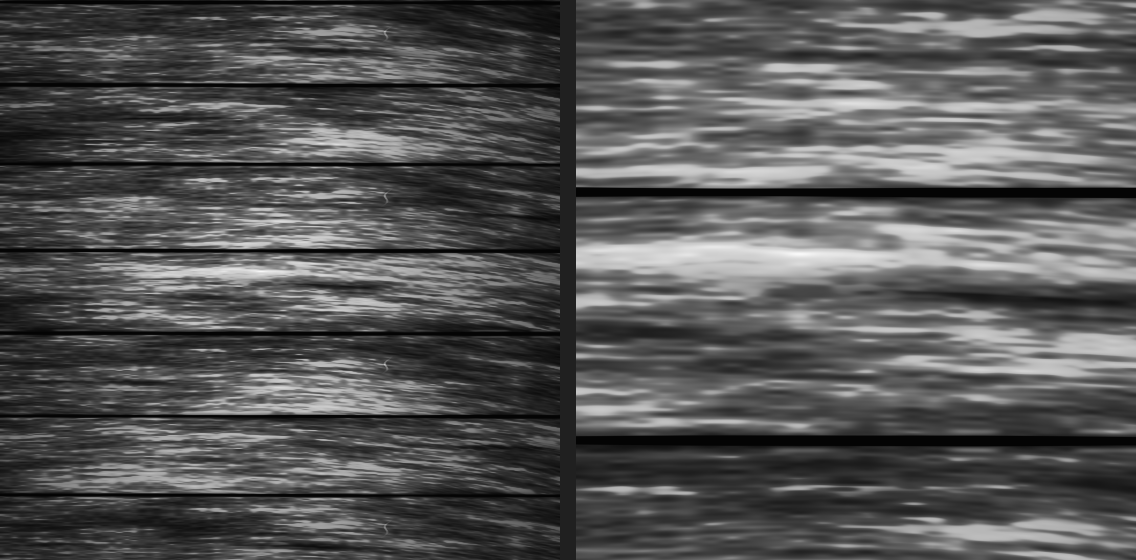
Left: the whole. Right: its middle third, enlarged.
A Shadertoy shader for this texture:

```glsl
// Seven weathered grey planks stacked down the canvas, parted by black gaps.
// Stretched noise makes the fibres, pale flecks and smudges; each plank adds
// its own worn sheen and crack, and a soft vignette darkens the edges.

float hash(vec2 p) {
    vec3 q = fract(p.xyx * 0.1031);
    q += dot(q, q.yzx + 33.33);
    return fract((q.x + q.y) * q.z);
}

float noise(vec2 p) {
    vec2 i = floor(p), f = fract(p);
    f = f * f * (3.0 - 2.0 * f);
    return mix(mix(hash(i), hash(i + vec2(1, 0)), f.x),
               mix(hash(i + vec2(0, 1)), hash(i + vec2(1, 1)), f.x), f.y);
}

float bell(float x, float width) {
    return exp(-x * x / (width * width));
}

// Depth of a gap below the top edge; every fourth one sits a little higher
float gapDepth(float index) {
    return 0.0045 + 0.1478 * index - (mod(index, 4.0) == 2.0 ? 0.0067 : 0.0);
}

void mainImage(out vec4 fragColor, in vec2 fragCoord) {
    vec2 uv = fragCoord / iResolution.xy;
    float px = 1.0 / iResolution.y;
    float x = uv.x;
    float depth = 1.0 - uv.y - 0.0015 * (x - 0.5);

    // Find the plank and the nearest gap
    float plank = 0.0, nearest = 0.0, gap = 1.0;
    for (float i = 0.0; i < 8.0; i++) {
        float d = depth - gapDepth(i);
        if (d > 0.0) plank = i + 1.0;
        if (abs(d) < abs(gap)) { gap = d; nearest = i; }
    }
    float top = gapDepth(plank - 1.0);
    float v = (depth - top) / (gapDepth(plank) - top);
    float odd = mod(plank, 2.0);

    // Grain coordinates: gentle waves, sloping down towards the right
    vec2 grain = vec2(x, depth - top);
    grain.y += 0.010 * (noise(vec2(x * 4.0, v * 2.0 + plank * 9.0)) - 0.5);
    grain.y -= 0.16 * pow(max(x - 0.45, 0.0), 2.0);
    vec2 seed = vec2(odd * 37.0 + 11.0, odd * 91.0 + 60.0);

    // Fibres from coarse to fine
    float coarse = noise(grain * vec2(5.0, 75.0) + seed);
    float medium = noise(grain * vec2(11.0, 170.0) + seed + 17.0);
    float fine = noise(grain * vec2(26.0, 300.0) + seed + 43.0);
    float hair = noise(grain * vec2(75.0, 430.0) + seed + 71.0);
    float smudge = 0.6 * noise(grain * vec2(3.0, 17.0) + plank * 13.7)
                 + 0.4 * noise(grain * vec2(9.0, 42.0) + plank * 29.3);

    // Worn sheen near the lower edges, and on top of the middle plank
    float sheen = smoothstep(0.3, 0.9, v)
                * bell(x - 0.5 - 0.1 * sin(2.094 * plank - 1.9), 0.27);
    if (plank == 4.0)
        sheen = 0.45 * sheen + 1.25 * bell(v - 0.2, 0.19) * bell(x - 0.42, 0.45);
    sheen *= 0.45 + 1.1 * smudge;

    // Tone of the wood
    float vignette = exp(-2.2 * pow(x - 0.46, 2.0) - 1.0 * pow(uv.y - 0.5, 2.0));
    float tone = 0.26 + 0.23 * sheen + 0.30 * (smudge - 0.5);
    tone = max(tone, 0.1);
    tone *= exp(0.75 * (coarse - 0.5) + 0.85 * (medium - 0.5)
              + 0.80 * (fine - 0.5) + 0.55 * (hair - 0.5));

    // Pale flecks, denser where the wood is worn
    float fleck = 0.25 * coarse + 0.25 * medium + 0.32 * fine + 0.18 * hair;
    fleck += 0.09 * sheen + 0.16 * (smudge - 0.5);
    tone = mix(tone, 0.76, 0.8 * smoothstep(0.60, 0.76, fleck));

    // Dark crack along the grain
    float crackX = x - fract(0.58 + 0.66 * (plank - 4.0));
    float crackV = v - 0.41 - 0.19 * odd + 0.05 * (coarse - 0.5) - 0.25 * crackX;
    tone *= 1.0 - 0.75 * bell(crackX, 0.13) * bell(crackV, 0.045)
                * smoothstep(0.2, 0.55, medium + 0.15);

    // Short slanted scratch on every other plank
    float scratch = abs(x - 0.69 + 0.05 * (v - 0.38) + 0.004 * sin(v * 40.0));
    tone += 0.32 * odd * bell(v - 0.38, 0.06)
          * (1.0 - smoothstep(0.0005, 0.0015 + px, scratch));

    tone *= 1.04 * vignette;

    // Chipped bright rims and black gaps
    float chips = noise(vec2(x * 28.0, nearest * 19.0 + 5.0));
    float rim = bell(abs(gap) - 0.0055, 0.0018) * smoothstep(0.5, 0.9, chips);
    tone += 0.28 * rim * vignette;
    float halfWidth = 0.0017 + 0.0016 * noise(vec2(x * 7.0, nearest * 7.0));
    if (mod(nearest, 4.0) == 2.0) halfWidth *= 0.75;
    tone *= 1.0 - 0.45 * bell(gap, 0.006);
    tone = mix(0.015, tone, smoothstep(halfWidth - 0.5 * px, halfWidth + px, abs(gap)));

    fragColor = vec4(vec3(clamp(tone, 0.0, 1.0)), 1.0);
}
```
